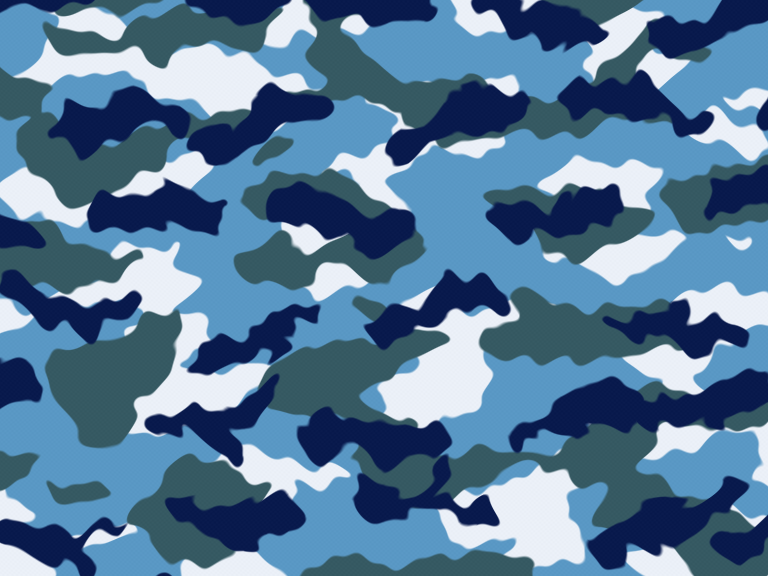
A Shadertoy shader for this pattern:

```glsl
// Four-colour woodland camouflage in blues: white and grey-green patches over sky blue,
// cut from layered random sine waves, topped by navy blotches. Each blotch is a chain
// of tapered capsules scattered on a staggered, jittered grid. Unit: canvas height.

const vec3 SKY   = vec3(0.35, 0.595, 0.77);
const vec3 WHITE = vec3(0.92, 0.94, 0.97);
const vec3 GREEN = vec3(0.21, 0.35, 0.385);
const vec3 NAVY  = vec3(0.033, 0.10, 0.30);

const float EDGE = 0.0025;              // half width of the soft border
const float TILT = 0.08;                // general rise towards the right
const int   WAVES = 26;                 // sine waves per patch layer
const vec2  WAVE_NUMBER = vec2(19.0, 40.0);
const float WHITE_LEVEL = 0.32;         // cut in standard deviations: higher is rarer
const float GREEN_LEVEL = 0.40;
const vec2  CELL = vec2(0.32, 0.18);    // grid of the navy blotches
const int   LOBES = 7;
const float LOBE_STEP = 0.034;
const float LOBE_MIN = 0.007;
const float LOBE_MAX = 0.035;
const float BLEND = 0.016;              // rounding where capsules join
const float WEAVE = 0.007;              // faint cloth texture
const float TAU = 6.2831853;

float hash(vec2 p) {
    vec3 q = fract(p.xyx * vec3(0.1031, 0.1030, 0.0973));
    q += dot(q, q.yzx + 33.33);
    return fract((q.x + q.y) * q.z);
}

// Bends straight outlines into small rounded bays of uneven spacing
vec2 wobble(vec2 p, float seed) {
    vec2 drift = 2.0 * sin(9.0 * p.yx + seed);
    p += 0.012 * sin(p.yx * vec2(31.0, 23.0) + seed);
    p += 0.0065 * sin(p.yx * vec2(79.0, 67.0) + 2.0 * seed + drift);
    return p + 0.0032 * sin(p.yx * vec2(139.0, 121.0) + 3.0 * seed - drift);
}

// Approximate signed distance to the regions where the wave sum exceeds the level
float patches(vec2 p, float level, float seed) {
    p.y -= TILT * p.x;
    float height = 0.0, power = 0.0;
    vec2 slope = vec2(0.0);
    for (int i = 0; i < WAVES; i++) {
        float t = float(i) / float(WAVES - 1);
        float angle = 2.4 * float(i) + seed;
        float freq = mix(0.75, 2.6, t * t);
        float amp = pow(freq, -1.2);
        vec2 k = freq * WAVE_NUMBER * vec2(cos(angle), sin(angle));
        float phase = dot(p, k) + TAU * hash(vec2(float(i), seed));
        height += amp * sin(phase);
        slope += amp * cos(phase) * k;
        power += 0.5 * amp * amp;
    }
    return (level * sqrt(power) - height) / max(length(slope), 12.0);
}

float smoothMin(float a, float b) {
    float h = max(BLEND - abs(a - b), 0.0) / BLEND;
    return min(a, b) - 0.25 * BLEND * h * h;
}

// Capsule between two points whose radius (z) changes along the way
float taper(vec2 p, vec3 a, vec3 b) {
    vec2 ab = b.xy - a.xy;
    float h = clamp(dot(p - a.xy, ab) / dot(ab, ab), 0.0, 1.0);
    return length(p - a.xy - h * ab) - mix(a.z, b.z, h);
}

// Lobe centre (xy) and radius (z) along the chain of one blotch
vec3 lobe(int i, vec2 id, float slope) {
    float n = float(i);
    float x = (n - 0.5 * float(LOBES - 1)) * LOBE_STEP;
    float y = slope * x + 0.035 * (hash(id + 7.3 * n + 1.7) - 0.5);
    return vec3(x, y, mix(LOBE_MIN, LOBE_MAX, hash(id + 5.1 * n + 40.0)));
}

float blotch(vec2 p, vec2 id) {
    float slope = TILT + 0.6 * (hash(id + 91.0) - 0.5);
    vec3 previous = lobe(0, id, slope);
    float d = 1.0;
    for (int i = 1; i < LOBES; i++) {
        vec3 next = lobe(i, id, slope);
        d = smoothMin(d, taper(p, previous, next));
        previous = next;
    }
    // A short spur on one side of the body
    float side = hash(id + 63.0) < 0.5 ? -1.0 : 1.0;
    vec3 root = lobe(LOBES / 2, id, slope);
    vec3 tip = vec3(root.xy + vec2(0.02, 0.042 * side), 0.016);
    return smoothMin(d, taper(p, root, tip));
}

float blotches(vec2 p) {
    float d = 1.0;
    for (int j = -1; j <= 1; j++) {
        float row = floor(p.y / CELL.y) + float(j);
        float shift = 0.5 * mod(row, 2.0);
        for (int i = -1; i <= 1; i++) {
            vec2 id = vec2(floor(p.x / CELL.x - shift) + float(i), row) + 20.0;
            vec2 jitter = 0.4 * (vec2(hash(id + 3.0), hash(id + 17.0)) - 0.5);
            vec2 centre = (id - 20.0 + 0.5 + vec2(shift, 0.0) + jitter) * CELL;
            d = min(d, blotch(p - centre, id));
        }
    }
    return d;
}

float cover(float d) { return 1.0 - smoothstep(-EDGE, EDGE, d); }

void mainImage(out vec4 fragColor, in vec2 fragCoord) {
    vec2 p = fragCoord / iResolution.y;
    vec3 color = SKY;
    color = mix(color, WHITE, cover(patches(wobble(p, 1.3), WHITE_LEVEL, 4.0)));
    color = mix(color, GREEN, cover(patches(wobble(p, 3.9), GREEN_LEVEL, 11.0)));
    color = mix(color, NAVY, cover(blotches(wobble(p, 5.2))));
    color += WEAVE * sin(790.0 * p.x + 3.0 * sin(37.0 * p.y)) * sin(830.0 * p.y);
    fragColor = vec4(color, 1.0);
}
```
